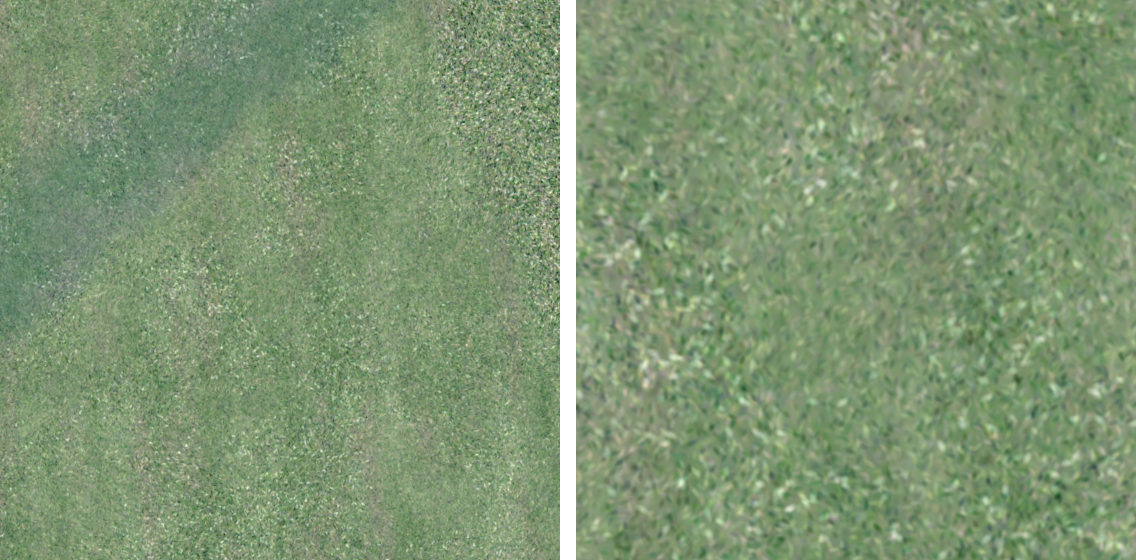
Left: the whole. Right: its middle third, enlarged.
Write a Shadertoy shader that draws this texture.

```glsl
// A worn meadow: soft green turf with brownish streaks, a cool shaded diagonal
// band and a coarser patch at the upper right. Smooth noise sets the ground
// colours; layers of scattered short blades and pale flecks give the grain.

vec3 hash3(vec2 p) {
    vec3 q = fract(p.xyx * vec3(0.1031, 0.1030, 0.0973));
    q += dot(q, q.yxz + 33.33);
    return fract((q.xxy + q.yzz) * q.zyx);
}

float noise(vec2 p) {
    vec2 cell = floor(p), f = fract(p);
    f = f * f * (3.0 - 2.0 * f);
    float low = mix(hash3(cell).x, hash3(cell + vec2(1, 0)).x, f.x);
    float high = mix(hash3(cell + vec2(0, 1)).x, hash3(cell + vec2(1, 1)).x, f.x);
    return mix(low, high, f.y);
}

float fbm(vec2 p) {
    float sum = 0.0, weight = 0.53;
    for (int i = 0; i < 4; i++) {
        sum += weight * noise(p);
        p = p * 2.03 + 17.3;
        weight *= 0.5;
    }
    return sum;
}

// Soft ellipse around a jittered cell centre, turned to a random angle
float blade(vec2 offset, float angle, float width) {
    vec2 along = vec2(sin(angle), cos(angle));
    float u = dot(offset, along);
    float v = dot(offset, vec2(along.y, -along.x)) / width;
    float body = max(0.0, 1.0 - u * u - v * v);
    return body * body;
}

// Light and dark blades with a slight tint each, centred on zero
vec3 bladeLayer(vec2 uv, float cells, float seed) {
    vec2 p = uv * cells, base = floor(p);
    vec3 sum = vec3(0.0);
    for (int y = -1; y <= 1; y++)
    for (int x = -1; x <= 1; x++) {
        vec2 id = base + vec2(x, y);
        vec3 place = hash3(id + seed);
        vec3 tone = hash3(id + seed + 71.7) - 0.5;
        float lean = 2.5 * (noise(id / cells * 6.0 + seed) - 0.5);
        float angle = lean + 2.2 * (place.z - 0.5);
        sum += blade(p - id - place.xy, angle, 0.55) * (1.6 * tone.x + 0.7 * tone);
    }
    return sum;
}

// Sparse bright flecks; density is the chance that a cell holds one
float fleckLayer(vec2 uv, float cells, float density, float seed) {
    vec2 p = uv * cells, base = floor(p);
    float sum = 0.0;
    for (int y = -1; y <= 1; y++)
    for (int x = -1; x <= 1; x++) {
        vec2 id = base + vec2(x, y);
        vec3 place = hash3(id + seed);
        vec3 pick = hash3(id + seed + 39.1);
        float shown = smoothstep(0.0, 0.04, density - pick.x);
        sum += shown * (0.3 + 0.7 * pick.y) * blade(p - id - place.xy, 6.3 * place.z, 0.6);
    }
    return sum;
}

void mainImage(out vec4 fragColor, in vec2 fragCoord) {
    vec2 uv = fragCoord / iResolution.y;
    float ragged = fbm(uv * 9.0) - 0.5;

    // Green turf with tall, slightly slanted streaks
    vec2 slanted = vec2(uv.x + 0.1 * uv.y, uv.y);
    float streak = fbm(slanted * vec2(26.0, 4.5) + 4.0);
    float patches = fbm(uv * 9.0 + 31.0);
    vec3 color = mix(vec3(0.43, 0.54, 0.385), vec3(0.545, 0.63, 0.485),
                     smoothstep(0.2, 0.8, 0.5 * (streak + patches)));
    float worn = fbm(slanted * vec2(22.0, 5.0) + 50.0);
    color = mix(color, vec3(0.54, 0.55, 0.47), 0.6 * smoothstep(0.48, 0.8, worn));

    // Cool shaded band rising to the right
    float rise = uv.y - 0.86 * uv.x + 0.16 * ragged;
    float shade = smoothstep(0.33, 0.43, rise) * (1.0 - smoothstep(0.56, 0.74, rise));
    vec3 cool = mix(vec3(0.38, 0.515, 0.41), vec3(0.46, 0.53, 0.475),
                    smoothstep(0.35, 0.75, fbm(uv * 10.0 + 12.0)));
    color = mix(color, cool, 0.8 * shade);

    // Coarse patch at the upper right
    float edge = 0.79 + 0.6 * (1.0 - uv.y) * (1.0 - uv.y);
    float coarse = smoothstep(-0.03, 0.05, uv.x - edge + 0.15 * ragged);
    color = mix(color, vec3(0.48, 0.555, 0.43), 0.6 * coarse);

    // Grain, stronger in some clumps and strongest in the coarse patch
    float clump = smoothstep(0.3, 0.75, fbm(uv * 10.0 + 80.0));
    float contrast = mix(0.09 + 0.05 * clump, 0.21, coarse) * (1.0 - 0.2 * shade);
    color += contrast * (0.75 * bladeLayer(uv, 165.0, 3.0) + bladeLayer(uv, 240.0, 140.0));
    color += 0.04 * bladeLayer(uv, 60.0, 260.0);

    // Pale flecks gather in a loose column through the middle
    float column = exp(-30.0 * (uv.x - 0.48) * (uv.x - 0.48));
    float density = 0.03 + 0.15 * clump * (0.4 + column) + 0.1 * coarse;
    color += vec3(0.24, 0.24, 0.25) * fleckLayer(uv, 190.0, density, 400.0);

    // Rare orange petals
    color += vec3(0.35, 0.08, -0.1) * fleckLayer(uv, 130.0, 0.003, 520.0) * 12.0;

    fragColor = vec4(clamp(color, 0.0, 1.0), 1.0);
}
```
